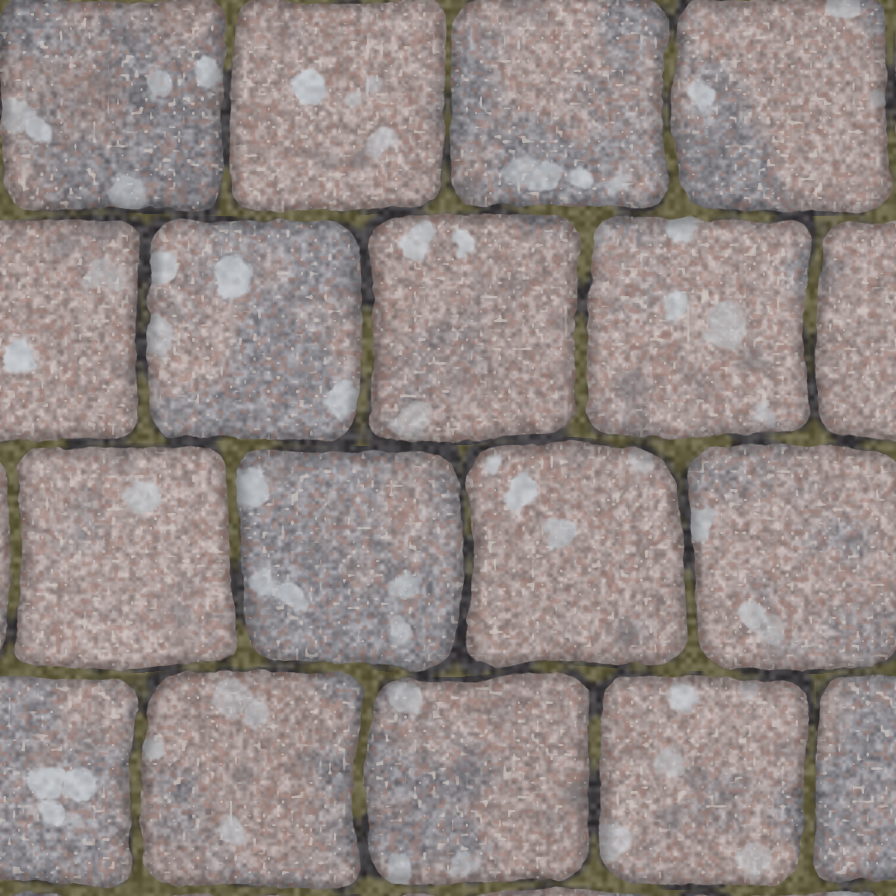
Write a WebGL 1 fragment shader that draws this texture.

```glsl
precision highp float;
uniform vec2 u_resolution;

const float TILES = 4.0;
const vec3 ROSE = vec3(0.65, 0.595, 0.585);
const vec3 SLATE = vec3(0.53, 0.53, 0.555);
const vec3 RUST_GRAIN = vec3(0.62, 0.47, 0.43);
const vec3 PALE_GRAIN = vec3(0.80, 0.77, 0.75);
const vec3 LICHEN = vec3(0.75, 0.77, 0.79);
const vec3 STAIN = vec3(0.41, 0.41, 0.43);
const vec3 JOINT = vec3(0.25, 0.24, 0.25);
const vec3 MOSS = vec3(0.40, 0.38, 0.27);

float hash(vec2 p) {
  vec3 q = fract(p.xyx * 0.1031);
  q += dot(q, q.yzx + 33.33);
  return fract((q.x + q.y) * q.z);
}

// Value noise that wraps at the canvas edges
float noise(vec2 uv, float freq, float seed) {
  vec2 p = uv * freq;
  vec2 i = floor(p);
  vec2 f = p - i;
  f = f * f * (3.0 - 2.0 * f);
  vec2 a = mod(i, freq) + seed;
  vec2 b = mod(i + 1.0, freq) + seed;
  return mix(mix(hash(a), hash(vec2(b.x, a.y)), f.x),
             mix(hash(vec2(a.x, b.y)), hash(b), f.x), f.y);
}

float fbm(vec2 uv, float freq, float seed) {
  float sum = 0.0;
  float gain = 0.533;
  for (int i = 0; i < 4; i++) {
    sum += gain * noise(uv, freq, seed);
    freq *= 2.0;
    gain *= 0.5;
  }
  return sum;
}

float roundedBox(vec2 p, vec2 halfSize, float radius) {
  vec2 q = abs(p) - halfSize + radius;
  return length(max(q, 0.0)) + min(max(q.x, q.y), 0.0) - radius;
}

// Coverage of blotches scattered over one stone
float blotches(vec2 local, vec2 id, float seed, float minR, float maxR,
               float soft, float fray) {
  float cover = 0.0;
  for (int i = 0; i < 6; i++) {
    vec2 key = id * 7.0 + seed + float(i) * 13.0;
    vec2 center = (vec2(hash(key), hash(key + 3.7)) - 0.5) * 0.9;
    float present = step(0.32, hash(key + 9.1));
    float radius = mix(minR, maxR, hash(key + 5.3));
    float strength = mix(0.5, 1.0, hash(key + 1.9));
    float d = length(local - center) - radius + fray;
    cover = max(cover, present * strength * (1.0 - smoothstep(-soft, soft, d)));
  }
  return cover;
}

// Stone coordinates, with uneven courses and staggered rows
vec2 layStones(vec2 uv) {
  vec2 p = uv * TILES;
  vec2 wander = vec2(noise(uv, 8.0, 11.0), noise(uv, 8.0, 47.0)) - 0.5;
  p += wander * vec2(0.08, 0.06);
  p.y -= 0.025 - 0.022 * sin(6.28318 * uv.y);
  float row = mod(floor(p.y), TILES);
  p.x -= mod(row, 2.0) < 0.5 ? 0.63 : 0.09 - 0.03 * row;
  return p;
}

// Mineral grain over a slowly shifting rose and slate body
vec3 stoneColor(vec2 uv, vec2 id) {
  float patches = fbm(uv, 10.0, 71.0) + 0.38 * (hash(id + 23.0) - 0.5);
  vec3 color = mix(ROSE, SLATE, 0.9 * smoothstep(0.40, 0.70, patches));
  color += 0.05 * (hash(id + 41.0) - 0.5);
  color += 0.20 * (noise(uv, 150.0, 5.0) - 0.5);
  color += 0.14 * (noise(uv, 260.0, 19.0) - 0.5);
  float rust = smoothstep(0.55, 0.85, noise(uv, 170.0, 83.0));
  float pale = smoothstep(0.76, 0.95, noise(uv, 190.0, 37.0));
  color = mix(color, RUST_GRAIN, 0.45 * rust);
  return mix(color, PALE_GRAIN, 0.75 * pale);
}

vec3 jointColor(vec2 uv, float d) {
  float growth = fbm(uv, 18.0, 29.0) + 4.0 * d;
  vec3 color = mix(JOINT, MOSS, smoothstep(0.42, 0.68, growth));
  return color + 0.18 * (noise(uv, 160.0, 61.0) - 0.5);
}

void main() {
  vec2 uv = gl_FragCoord.xy / u_resolution;
  vec2 p = layStones(uv);
  vec2 id = mod(floor(p), TILES);
  vec2 local = fract(p) - 0.5;

  // Chipped stone outline
  vec2 halfSize = 0.482 - 0.010 * vec2(hash(id + 2.0), hash(id + 6.0));
  float radius = mix(0.09, 0.16, hash(id + 15.0));
  float d = roundedBox(local, halfSize, radius);
  d += 0.035 * (fbm(uv, 48.0, 53.0) - 0.5);

  // Stains, lichen and worn edges
  float fray = 0.11 * (fbm(uv, 44.0, 97.0) - 0.5);
  float stains = blotches(local, id, 140.0, 0.03, 0.065, 0.04, fray);
  float lichen = blotches(local, id, 260.0, 0.035, 0.09, 0.014, fray);
  vec3 stone = stoneColor(uv, id);
  stone = mix(stone, STAIN, 0.42 * stains);
  vec3 crust = LICHEN + 0.12 * (noise(uv, 140.0, 31.0) - 0.5);
  stone = mix(stone, crust, 0.92 * lichen);
  stone *= 1.0 - 0.24 * smoothstep(-0.07, 0.0, d);

  float aa = TILES / min(u_resolution.x, u_resolution.y);
  vec3 color = mix(stone, jointColor(uv, d), smoothstep(-aa, aa, d));
  gl_FragColor = vec4(clamp(color, 0.0, 1.0), 1.0);
}
```
